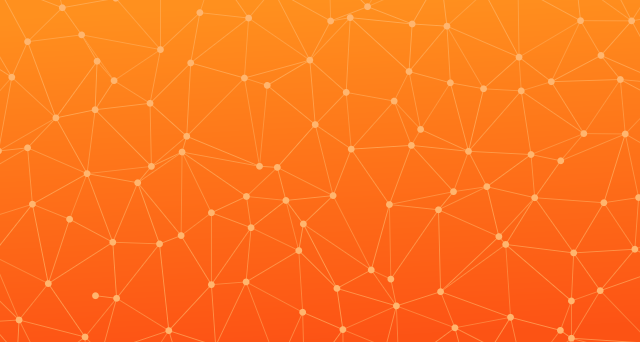
Give the GLSL for this background, as a WebGL 1 fragment shader.

```glsl
precision highp float;

uniform vec2 u_resolution;

// Lengths are fractions of the canvas height
const float CELL_SIZE = 0.14;
const float NODE_RADIUS = 0.0098;
const float LINE_HALF_WIDTH = 0.0013;
const float LATTICE_ANGLE = 0.42;
const vec2 LATTICE_SHIFT = vec2(23.3, 17.6);

vec2 hash22(vec2 p) {
  vec3 q = fract(p.xyx * vec3(0.1031, 0.1030, 0.0973));
  q += dot(q, q.yzx + 33.33);
  return fract((q.xx + q.yz) * q.zy);
}

vec2 rotate(vec2 p, float angle) {
  float c = cos(angle), s = sin(angle);
  return vec2(c * p.x - s * p.y, s * p.x + c * p.y);
}

float cross2(vec2 a, vec2 b) {
  return a.x * b.y - a.y * b.x;
}

// One node per cell, kept just clear of the cell border
vec2 nodeAt(vec2 cell) {
  return cell + mix(vec2(0.08), vec2(0.92), hash22(cell));
}

float segmentDistance(vec2 p, vec2 a, vec2 b) {
  vec2 pa = p - a, ba = b - a;
  return length(pa - ba * clamp(dot(pa, ba) / dot(ba, ba), 0.0, 1.0));
}

// Antialiased coverage of a shape extending to the given radius
float coverage(float dist, float radius, float pixel) {
  return clamp((radius - dist) / pixel + 0.5, 0.0, 1.0);
}

// Line opacity varies per edge, and a few edges are left out
float edge(vec2 p, vec2 a, vec2 b, float seed, float pixel) {
  float opacity = mix(0.42, 0.68, seed) * step(0.06, seed);
  float dist = segmentDistance(p, a, b) * CELL_SIZE;
  return opacity * coverage(dist, LINE_HALF_WIDTH, pixel);
}

// True if the segment a-c separates b from d
bool separates(vec2 a, vec2 c, vec2 b, vec2 d) {
  return cross2(c - a, b - a) * cross2(c - a, d - a) < 0.0;
}

// Returns line opacity in x and node coverage in y
vec2 network(vec2 p, float pixel) {
  vec2 home = floor(p);
  vec2 result = vec2(0.0);
  for (int j = -1; j <= 0; j++) {
    for (int i = -1; i <= 0; i++) {
      vec2 cell = home + vec2(float(i), float(j));
      vec2 a = nodeAt(cell);
      vec2 b = nodeAt(cell + vec2(1.0, 0.0));
      vec2 c = nodeAt(cell + vec2(1.0, 1.0));
      vec2 d = nodeAt(cell + vec2(0.0, 1.0));
      vec2 seed = hash22(cell + 71.0);

      // Split each quad along its shorter inner diagonal
      bool innerAC = separates(a, c, b, d);
      bool innerBD = separates(b, d, a, c);
      bool useAC = innerAC && (!innerBD || distance(a, c) < distance(b, d));
      vec2 from = useAC ? a : b;
      vec2 to = useAC ? c : d;

      float line = edge(p, a, b, seed.x, pixel);
      line = max(line, edge(p, a, d, seed.y, pixel));
      line = max(line, edge(p, from, to, fract(seed.x + seed.y), pixel));
      float node = coverage(distance(p, a) * CELL_SIZE, NODE_RADIUS, pixel);
      result = max(result, vec2(line, node));
    }
  }
  // The home cell's own node is always the first corner of its quad
  return result;
}

// Vertical gradient with a slight tilt to the right
vec3 background(vec2 uv) {
  float height = clamp(uv.y - 0.1 * (uv.x - 0.5), 0.0, 1.0);
  return mix(vec3(0.99, 0.325, 0.08), vec3(1.0, 0.565, 0.118), height);
}

void main() {
  float pixel = 1.0 / u_resolution.y;
  vec2 position = gl_FragCoord.xy * pixel;
  vec2 lattice = rotate(position, LATTICE_ANGLE) / CELL_SIZE + LATTICE_SHIFT;

  vec2 web = network(lattice, pixel);
  vec3 color = background(gl_FragCoord.xy / u_resolution);
  color = mix(color, vec3(1.0, 0.72, 0.42), web.x);
  color = mix(color, vec3(1.0, 0.71, 0.43), web.y);
  gl_FragColor = vec4(color, 1.0);
}
```
